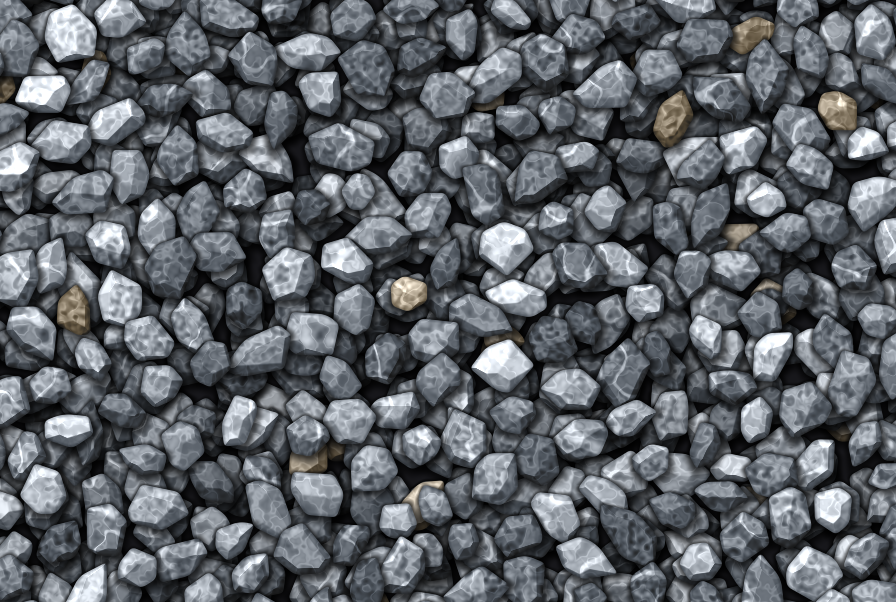
Write a Shadertoy shader that draws this texture.

```glsl
// A pile of crushed blue-grey gravel: faceted, veined stones heaped in shadowed layers.

const float TAU = 6.2832;
const float ROWS = 11.5;          // stone cells per canvas height
const int LAYERS = 4;
const int SIDES = 6;
const vec2 LIGHT = vec2(-0.25, 0.545);
const float LIGHT_HEIGHT = 0.8;
const vec3 GAP_COLOR = vec3(0.09, 0.09, 0.105);
const vec3 COOL_SHIFT = vec3(-0.024, 0.004, 0.038);
const vec3 WARM_SHIFT = vec3(0.05, 0.0, -0.08);

struct Shape {
    float edge;    // signed distance to the outline, negative inside
    vec3 normal;   // facet normal, z = 1
};

vec2 hash22(vec2 p) {
    vec3 q = fract(p.xyx * vec3(0.1031, 0.1030, 0.0973));
    q += dot(q, q.yzx + 33.33);
    return fract((q.xx + q.yz) * q.zy);
}

mat2 rotation(float angle) {
    float c = cos(angle), s = sin(angle);
    return mat2(c, -s, s, c);
}

float cornerSlope(vec2 cell, vec2 offset) {
    return dot(hash22(cell) * 2.0 - 1.0, offset);
}

float gradientNoise(vec2 p) {
    vec2 i = floor(p), f = fract(p);
    vec2 u = f * f * (3.0 - 2.0 * f);
    vec2 e = vec2(1.0, 0.0);
    float low = mix(cornerSlope(i, f), cornerSlope(i + e, f - e), u.x);
    float high = mix(cornerSlope(i + e.yx, f - e.yx), cornerSlope(i + 1.0, f - 1.0), u.x);
    return 1.25 * mix(low, high, u.y);
}

float smoothMax(float a, float b, float width) {
    float k = max(width - abs(a - b), 0.0);
    return max(a, b) + k * k / (4.0 * width);
}

// Convex outline from random sides; every side is also a sloping facet under a tilted top
Shape stoneShape(vec2 p, vec2 axes, vec2 id) {
    const float ROUNDING = 0.09, CREASE = 0.025;
    vec2 tilt = (hash22(id + 3.7) - 0.5) * 0.7;
    float height = 0.22 + dot(tilt, p);
    vec3 normal = vec3(-tilt, 1.0);
    float edge = -1.0;
    for (int i = 0; i < SIDES; i++) {
        vec2 r = hash22(id + vec2(13.1, 5.7) * float(i + 1));
        float t = TAU * (float(i) + 0.6 * r.x) / float(SIDES);
        vec2 dir = normalize(vec2(cos(t), sin(t)) / axes);
        float beyond = dot(p, dir) - mix(0.78, 1.0, r.y) * length(dir * axes);
        float slope = mix(0.5, 2.2, fract(r.x * 7.0 + r.y * 5.0));
        float facet = -beyond * slope;
        normal = mix(normal, vec3(dir * slope, 1.0), smoothstep(-CREASE, CREASE, height - facet));
        height = min(height, facet);
        edge = smoothMax(edge, beyond, ROUNDING);
    }
    return Shape(edge, normal);
}

// Mottled rock with crackle and white veins, lit by its facets
vec3 stoneColor(vec2 p, Shape shape, vec2 light, vec2 id) {
    vec2 look = hash22(id + 47.3);
    vec2 q = p + id * 5.3;
    float patches = gradientNoise(q * 4.2 + 8.0);
    float grain = gradientNoise(q * 9.0);
    float crackle = 1.0 - smoothstep(0.0, 0.16, abs(patches + 0.35 * grain));
    float vein = 1.0 - smoothstep(0.015, 0.07, abs(gradientNoise(q * 1.3 + 0.15 * patches)));
    vein *= step(0.5, fract(look.x * 9.0));

    vec3 normal = normalize(shape.normal + vec3(grain, patches, 0.0) * 0.55);
    float diffuse = max(dot(normal, vec3(light, LIGHT_HEIGHT)), 0.0);
    float lit = mix(0.38, 1.12, diffuse);
    lit *= mix(0.72, 1.0, smoothstep(0.0, 0.07, -shape.edge));

    float pale = step(0.91, look.y);
    float warm = step(0.975, fract(look.y * 17.0));
    float tone = mix(mix(0.36, 0.74, look.x), 0.88, pale);
    tone += 0.16 * patches + 0.22 * grain + 0.12 * crackle + 0.28 * vein;
    float value = clamp(tone, 0.05, 1.0) * lit;
    return value + mix(COOL_SHIFT, WARM_SHIFT, warm) * smoothstep(0.05, 0.35, value);
}

// Adds one stone behind those already seen; its body and shadow dim what lies below
void addStone(inout vec3 color, inout float visible, vec2 p, vec2 light, vec2 id, float shade) {
    vec2 size = hash22(id + 19.1);
    float radius = mix(0.36, 0.53, size.x);
    float stretch = sqrt(mix(1.0, 1.7, size.y));
    Shape shape = stoneShape(p, radius * vec2(stretch, 1.0 / stretch), id);
    float pixel = 0.6 * ROWS / iResolution.y;
    float cover = 1.0 - smoothstep(-pixel, pixel, shape.edge);
    if (cover > 0.0) {
        color += visible * cover * shade * stoneColor(p, shape, light, id);
    }
    float reach = 0.15 - 0.15 * dot(p, light) / max(length(p), 0.01);
    visible *= (1.0 - cover) * mix(0.3, 1.0, smoothstep(-0.02, reach, shape.edge));
}

// The four nearest stones of one jittered grid
void addLayer(inout vec3 color, inout float visible, vec2 p, vec2 light, float layer, float shade) {
    vec2 corner = floor(p - 0.5);
    for (int k = 0; k < 4; k++) {
        vec2 cell = corner + vec2(k % 2, k / 2);
        vec2 id = cell + layer * vec2(37.0, 61.0);
        vec2 local = p - cell - mix(vec2(0.35), vec2(0.65), hash22(id));
        vec2 chance = hash22(id + 71.9);
        if (visible < 0.02 || chance.x > 0.94 || dot(local, local) > 0.85) continue;
        mat2 turn = rotation(TAU * chance.y);
        addStone(color, visible, turn * local, turn * light, id, shade);
    }
}

void mainImage(out vec4 fragColor, in vec2 fragCoord) {
    vec2 p = fragCoord / iResolution.y * ROWS;
    vec3 color = vec3(0.0);
    float visible = 1.0;
    for (int k = 0; k < LAYERS; k++) {   // top layer first
        if (visible < 0.02) break;
        float layer = float(k);
        mat2 turn = rotation(1.3 * layer + 0.4);
        float shade = mix(1.0, 0.65, layer / float(LAYERS - 1));
        addLayer(color, visible, turn * p + 3.7 * layer, turn * LIGHT, layer, shade);
    }
    color += visible * GAP_COLOR;
    fragColor = vec4(clamp(color, 0.0, 1.0), 1.0);
}
```
